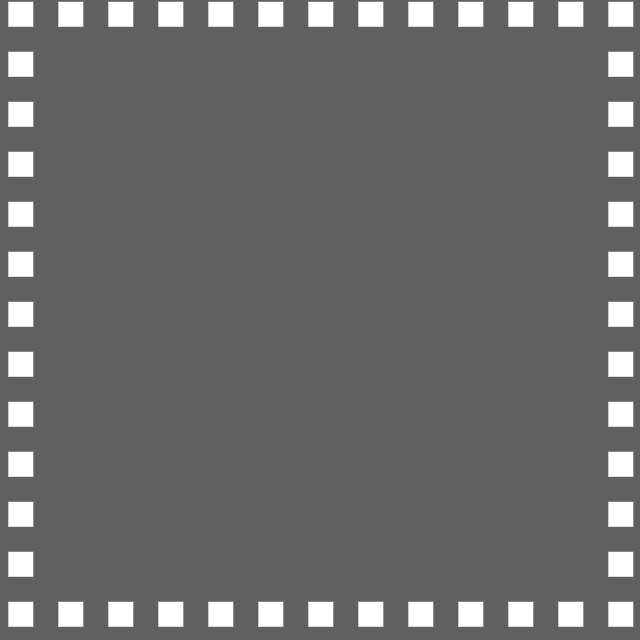
A Shadertoy shader for this pattern:

```glsl
#define PITCH 0.078125
#define HALF_SIDE 0.01953125
#define FIRST_CENTER vec2(0.0325, 0.0402)
#define LAST_CELL 12.0
#define BACKGROUND vec3(0.378)
#define SQUARE_COLOR vec3(1.0)

float boxDistance(vec2 p, vec2 halfSize) {
    vec2 d = abs(p) - halfSize;
    return length(max(d, 0.0)) + min(max(d.x, d.y), 0.0);
}

// Distance to the nearest square in the perimeter of the grid
float borderSquares(vec2 uv) {
    vec2 p = uv - FIRST_CENTER;
    vec2 cell = clamp(floor(p / PITCH + 0.5), 0.0, LAST_CELL);
    vec2 inset = min(cell, LAST_CELL - cell);
    float d = boxDistance(p - cell * PITCH, vec2(HALF_SIDE));
    return min(inset.x, inset.y) < 0.5 ? d : PITCH;
}

void mainImage(out vec4 fragColor, in vec2 fragCoord) {
    vec2 uv = fragCoord / iResolution.xy;
    float pixel = 1.0 / min(iResolution.x, iResolution.y);

    // Antialiased squares over flat gray
    float coverage = clamp(0.5 - borderSquares(uv) / pixel, 0.0, 1.0);
    fragColor = vec4(mix(BACKGROUND, SQUARE_COLOR, coverage), 1.0);
}
```
